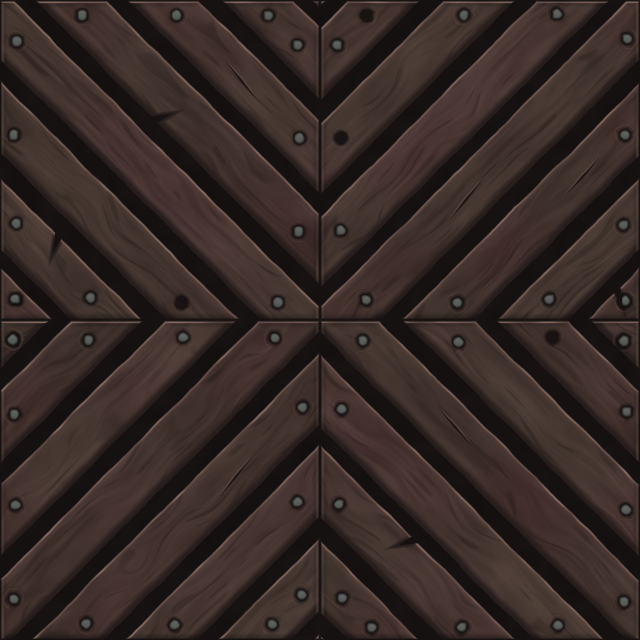
A WebGL 1 fragment shader for this texture:

```glsl
precision highp float;
uniform vec2 u_resolution;

#define PITCH 0.146
#define PHASE 0.035
#define GAP 0.035
#define SEAM 0.0022
#define WEAR 0.006
#define RIM 0.0065
#define BEVEL 0.021
#define NAIL_RADIUS 0.0074
#define NAIL_INNER 0.031
#define NAIL_OUTER 0.477
#define SPLIT_DEPTH 0.036

const vec3 GAP_COLOR = vec3(0.085, 0.066, 0.066);
const vec3 SHADOW = vec3(0.155, 0.115, 0.115);
const vec3 WOOD_DARK = vec3(0.215, 0.160, 0.148);
const vec3 WOOD_LIGHT = vec3(0.315, 0.250, 0.228);
const vec3 RIM_COLOR = vec3(0.42, 0.33, 0.30);
const vec3 RIM_BRIGHT = vec3(0.53, 0.43, 0.39);
const vec3 IRON = vec3(0.35, 0.37, 0.355);

float hash(vec2 p) {
  vec3 q = fract(p.xyx * vec3(0.1031, 0.1030, 0.0973));
  q += dot(q, q.yzx + 33.33);
  return fract((q.x + q.y) * q.z);
}

float noise(vec2 p) {
  vec2 i = floor(p), f = fract(p);
  f = f * f * (3.0 - 2.0 * f);
  return mix(mix(hash(i), hash(i + vec2(1.0, 0.0)), f.x),
             mix(hash(i + vec2(0.0, 1.0)), hash(i + 1.0), f.x), f.y);
}

float fbm(vec2 p) {
  float sum = 0.0, amp = 0.53;
  for (int i = 0; i < 4; i++) {
    sum += amp * noise(p);
    p = p * 2.03 + 11.7;
    amp *= 0.5;
  }
  return sum;
}

float inside(float d, float soft) {
  return 1.0 - smoothstep(-soft, soft, d);
}

void main() {
  float soft = 0.0008 + 0.7 / u_resolution.y;
  vec2 p = gl_FragCoord.xy / u_resolution - 0.5;

  // Fold into one quadrant; planks run along its diagonal
  vec2 side = vec2(p.x < 0.0 ? -1.0 : 1.0, p.y < 0.0 ? -1.0 : 1.0);
  vec2 q = abs(p);
  float across = q.x - q.y, along = q.x + q.y;
  float row = floor((across + PHASE) / PITCH);
  float center = (row + 0.5) * PITCH - PHASE;
  vec2 id = vec2(row + 20.0, 7.0 * (side.x + 2.0 * side.y) + 31.0);
  float kind = hash(id + 3.1);

  // Distances to the worn long edges and to the cut ends
  float v = across - center;
  float up = -v * side.y + (hash(id + 8.3) - 0.5) * 0.007;
  float halfWidth = 0.5 * (PITCH - GAP);
  vec2 worn = vec2(along * 17.0, 0.0) + id * 9.0;
  float upper = halfWidth - up - WEAR * (fbm(worn) - 0.5);
  float lower = halfWidth + up - WEAR * (fbm(worn + 47.0) - 0.5);
  vec2 ends = min(q, 0.5 - q) - SEAM;
  float endDist = min(ends.x, ends.y);
  float topEnd = (side.y < 0.0 ? q.y : 0.5 - q.y) - SEAM;

  // Some planks are split inward from one edge
  float reach = 0.5 - abs(center);
  float spot = 0.5 + (hash(id + 5.7) - 0.5) * reach;
  float r = along - spot;
  float depth = hash(id + 1.9) < 0.5 ? upper : lower;
  float split = abs(r + 0.5 * depth) - 0.010 * (1.0 - depth / SPLIT_DEPTH);
  split = kind > 0.72 ? split : 1.0;
  float edge = min(min(upper, lower), min(endDist, split));

  // Painted grain, blotches and fine scratches
  float bend = noise(vec2(along * 9.0, v * 18.0) + id * 5.0);
  float grain = fbm(vec2(along * 9.0, v * 85.0 + bend * 3.5) + id * 17.0);
  float blotch = fbm(vec2(along * 7.0, v * 15.0) + id * 13.0);
  float tone = 0.5 + 0.9 * (grain - 0.5) + 0.8 * (blotch - 0.5) + 0.25 * (hash(id) - 0.5);
  vec3 wood = mix(WOOD_DARK, WOOD_LIGHT, clamp(tone, 0.0, 1.0));
  wood *= mix(vec3(1.04, 0.95, 1.0), vec3(0.98, 1.02, 0.96), noise(vec2(along * 5.0, v * 8.0) + id * 3.0));
  float scratch = noise(vec2(along * 12.0, v * 130.0 + bend * 7.0) + id * 23.0);
  wood *= 1.0 - 0.16 * smoothstep(0.72, 0.9, scratch);

  // Surface cracks along the grain
  float course = v + 0.012 * (hash(id + 6.1) - 0.5) + 0.012 * (bend - 0.5) + 0.1 * r;
  float taper = 0.0035 * (1.0 - abs(r) / 0.055);
  if (kind > 0.45 && kind < 0.66 && taper > 0.0) {
    float lip = inside(abs(course + 0.003 * side.y) - taper, 0.0015);
    wood = mix(wood, RIM_COLOR, 0.45 * lip);
    wood = mix(wood, SHADOW * 0.75, inside(abs(course) - taper * 0.8, 0.0012));
  }

  // Shaded underside and ends, lit upper rims
  wood = mix(SHADOW, wood, smoothstep(0.004, BEVEL, min(lower, split * 2.0)));
  wood *= mix(0.72, 1.0, smoothstep(0.0, 0.011, endDist));
  float glint = noise(worn * 1.7 + 5.0);
  wood = mix(wood, RIM_COLOR, 0.24 * (1.0 - smoothstep(0.0, 0.02, upper)));
  float rim = 1.0 - smoothstep(0.35 * RIM, RIM, min(upper, topEnd * 1.6));
  rim = max(rim, 0.4 * (1.0 - smoothstep(0.002, 0.006, ends.x)));
  wood = mix(wood, mix(RIM_COLOR, RIM_BRIGHT, glint), rim * (0.5 + 0.5 * glint));

  // A nail near each end, a few of them missing
  float nailLine = min(center, 0.445);
  vec2 shift = max(vec2(nailLine, -nailLine), 0.0);
  vec2 jitter = (vec2(hash(id + 2.3), hash(id + 4.9)) - 0.5) * 0.008;
  for (int i = 0; i < 2; i++) {
    vec2 spotPos = (i == 0 ? NAIL_INNER + shift : NAIL_OUTER - shift.yx) + jitter;
    vec2 toNail = q - spotPos;
    float d = length(toNail) + 0.0025 * (noise(toNail * 150.0 + id) - 0.5);
    wood *= 1.0 - 0.22 * (1.0 - smoothstep(0.009, 0.021, d));
    float halo = 1.0 - smoothstep(0.0, 0.0025, abs(d - 0.0155));
    wood = mix(wood, RIM_COLOR, 0.35 * halo * noise(toNail * 90.0 + id * 2.0));
    wood = mix(wood, GAP_COLOR, 0.9 * inside(d - NAIL_RADIUS * 1.45, 0.0018));
    float present = step(0.07, hash(id + float(i) * 11.3 + 7.7));
    vec3 iron = IRON * (1.0 + 14.0 * toNail.y * side.y);
    wood = mix(wood, iron, present * inside(d - NAIL_RADIUS * 0.92, soft + 0.0008));
  }

  vec3 gap = GAP_COLOR * (0.9 + 0.2 * noise(p * 40.0 + 60.0));
  gl_FragColor = vec4(mix(wood, gap, inside(edge, soft)), 1.0);
}
```
